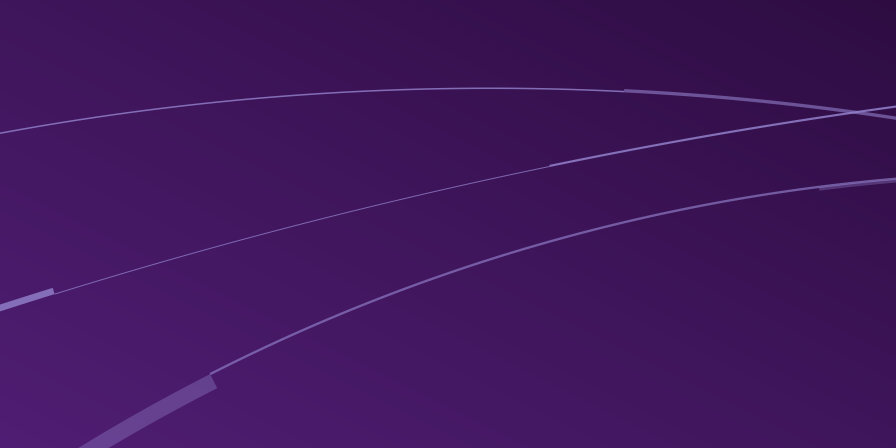
Write a Shadertoy shader that draws this background.

```glsl
const vec3 GLOW_PURPLE = vec3(0.312, 0.115, 0.452);
const vec3 DEEP_PURPLE = vec3(0.178, 0.048, 0.258);
const vec3 LAVENDER = vec3(0.56, 0.49, 0.78);

// Antialiased coverage of the interval span.x .. span.y
float band(float value, vec2 span, float pixel) {
    vec2 covered = clamp((value - span) / pixel + 0.5, 0.0, 1.0);
    return covered.x - covered.y;
}

// Circular stroke: edges are offsets from the radius, and
// reach is the horizontal extent measured along the circle
float arcStroke(vec2 p, vec2 center, float radius, vec2 edges, vec2 reach, float pixel) {
    vec2 ray = p - center;
    float dist = length(ray);
    float along = center.x + radius * ray.x / dist;
    return band(dist - radius, edges, pixel) * band(along, reach, pixel);
}

vec3 paint(vec3 base, float coverage, float opacity) {
    return mix(base, LAVENDER, coverage * opacity);
}

void mainImage(out vec4 fragColor, in vec2 fragCoord) {
    float pixel = 1.0 / iResolution.y;
    vec2 p = fragCoord * pixel;
    vec2 uv = fragCoord / iResolution.xy;
    float farLeft = -1.0;
    float farRight = 2.0 * iResolution.x * pixel;

    // Diagonal backdrop
    vec3 color = mix(GLOW_PURPLE, DEEP_PURPLE, 0.5 * (uv.x + uv.y));

    // Upper arc: fine line, then a broad tail
    vec2 upper = vec2(1.094, -5.207);
    float upperRadius = 6.010;
    float upperJoin = 1.393;
    color = paint(color, arcStroke(p, upper, upperRadius, vec2(-0.0017, 0.0017), vec2(farLeft, upperJoin), pixel), 0.85);
    color = paint(color, arcStroke(p, upper, upperRadius, vec2(-0.0018, 0.0056), vec2(upperJoin, farRight), pixel), 0.62);

    // Middle arc: broad start, hairline, medium tail
    vec2 middle = vec2(3.584, -10.798);
    float middleRadius = 11.667;
    vec2 joins = vec2(0.122, 1.227);
    color = paint(color, arcStroke(p, middle, middleRadius, vec2(0.0, 0.0146), vec2(farLeft, joins.x), pixel), 0.85);
    color = paint(color, arcStroke(p, middle, middleRadius, vec2(-0.0011, 0.0011), joins, pixel), 0.8);
    color = paint(color, arcStroke(p, middle, middleRadius, vec2(-0.0012, 0.0036), vec2(joins.y, farRight), pixel), 0.88);

    // Lower arc: translucent bar, steady line, soft inner edge
    vec2 lower = vec2(2.352, -3.540);
    float lowerRadius = 4.156;
    float barEnd = 0.469;
    color = paint(color, arcStroke(p, lower, lowerRadius, vec2(-0.0352, 0.0), vec2(farLeft, barEnd), pixel), 0.39);
    color = paint(color, arcStroke(p, lower, lowerRadius, vec2(-0.0026, 0.0026), vec2(barEnd, farRight), pixel), 0.68);
    color = paint(color, arcStroke(p, lower, lowerRadius, vec2(-0.0085, -0.0010), vec2(1.828, farRight), pixel), 0.36);

    fragColor = vec4(color, 1.0);
}
```
